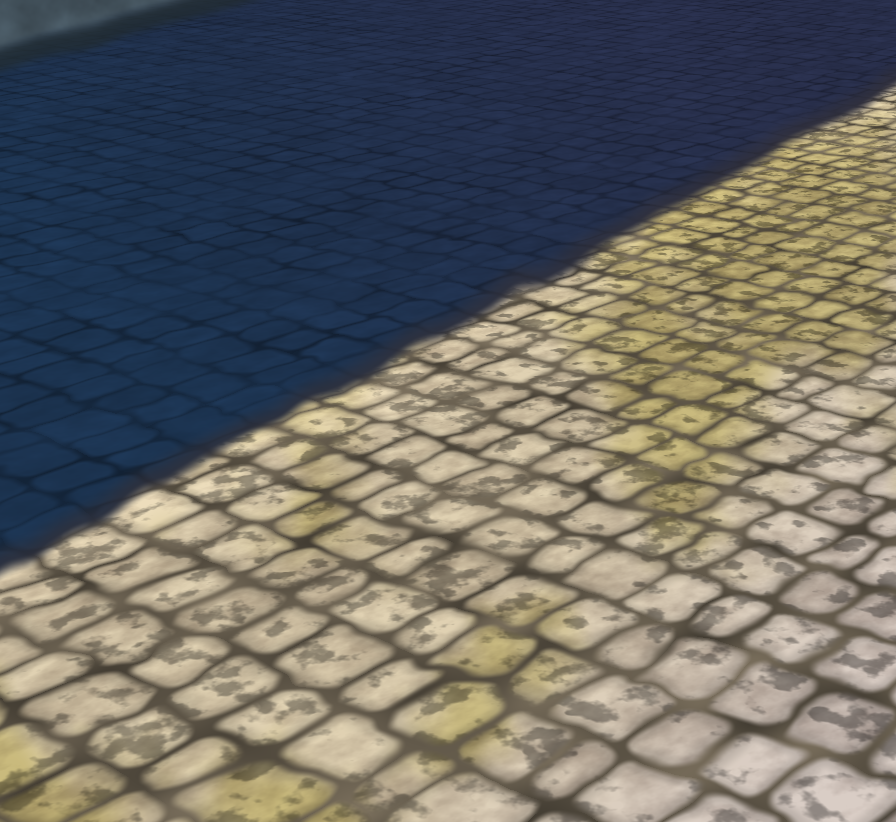
Write a WebGL 2 fragment shader that draws this texture.

```glsl
#version 300 es
precision highp float;
// Sunlit cobblestones crossed by a diagonal blue shadow, seen in perspective.
// The screen is projected onto a ground plane, cut into skewed rows of rounded
// stones, weathered with noise, then lit or shaded along a slanting soft edge.
uniform vec2 u_resolution;
out vec4 fragColor;

const float HORIZON = 1.29;
const vec3 PALE = vec3(0.86, 0.82, 0.75);
const vec3 WORN = vec3(0.68, 0.63, 0.57);
const vec3 JOINT = vec3(0.33, 0.30, 0.25);
const vec3 NAVY = vec3(0.105, 0.195, 0.305);
const vec3 VIOLET = vec3(0.155, 0.180, 0.290);
const vec3 KERB = vec3(0.27, 0.33, 0.37);

float hash(vec2 p) {
  vec3 q = fract(vec3(p.xyx) * 0.1031);
  q += dot(q, q.yzx + 33.33);
  return fract((q.x + q.y) * q.z);
}

float noise(vec2 p) {
  vec2 i = floor(p), f = fract(p);
  f = f * f * (3.0 - 2.0 * f);
  return mix(mix(hash(i), hash(i + vec2(1, 0)), f.x),
             mix(hash(i + vec2(0, 1)), hash(i + vec2(1, 1)), f.x), f.y);
}

float fbm(vec2 p) {
  float sum = 0.0, amp = 0.533;
  for (int i = 0; i < 4; i++) {
    sum += amp * noise(p);
    p = mat2(1.6, 1.2, -1.2, 1.6) * p + 7.3;
    amp *= 0.5;
  }
  return sum;
}

// Ground plane in stone units: x runs along a row, y counts the rows.
vec2 groundToStones(vec2 p) {
  float depth = HORIZON - p.y;
  vec2 ground = vec2((p.x - 0.5) / depth, 1.0 / depth);
  return inverse(mat2(0.063, -0.0256, 0.083, 0.043)) * ground;
}

// Irregular end of stone k within its row.
float stoneEnd(float k, float row) {
  return k + 0.42 * (hash(vec2(k + 40.0, row + 90.0)) - 0.5);
}

// Returns the signed distance to the stone edge and the stone's identity.
vec3 cobble(vec2 s) {
  s += 0.22 * (vec2(noise(s * 0.9), noise(s * 0.9 + 31.0)) - 0.5);
  s += 0.13 * (vec2(noise(s * 3.1 + 5.0), noise(s * 3.1 + 17.0)) - 0.5);
  float row = floor(s.y);
  s.x += 0.7 * hash(vec2(row + 60.0, 3.0));
  float k = floor(s.x);
  if (s.x < stoneEnd(k, row)) k -= 1.0;
  else if (s.x > stoneEnd(k + 1.0, row)) k += 1.0;
  float a = stoneEnd(k, row), b = stoneEnd(k + 1.0, row);
  vec2 id = vec2(k, row);
  vec2 halfSize = vec2(0.5 * (b - a), 0.5) - 0.035 - 0.04 * hash(id + 70.0);
  vec2 q = abs(vec2(s.x - 0.5 * (a + b), s.y - row - 0.5)) - halfSize + 0.2;
  float d = length(max(q, 0.0)) + min(max(q.x, q.y), 0.0) - 0.2;
  return vec3(d, id);
}

vec3 sunlitStone(vec2 p, vec2 s, vec3 stone, float blur) {
  float tone = hash(stone.yz + 110.0);
  float grain = fbm(s * 4.2 + stone.yz * 3.7);
  float pits = smoothstep(0.53, 0.72, fbm(s * vec2(3.0, 4.0) + 50.0));
  vec3 face = mix(WORN, PALE, clamp(0.25 + 0.55 * tone + 1.3 * (grain - 0.42), 0.0, 1.0));
  face *= 1.0 - 0.34 * pits;
  face *= 1.0 - 0.14 * smoothstep(-0.22, -0.02, stone.x);
  // Warm, mossy patches give way to cooler stone at the lower right.
  float moss = smoothstep(0.46, 0.72, fbm(p * 5.0 + 12.0));
  float cool = smoothstep(0.3, 1.0, p.x - 0.8 * p.y);
  face *= mix(vec3(1.02, 1.0, 0.93), vec3(0.99, 0.98, 1.03), cool);
  face *= mix(vec3(1.0), vec3(0.90, 0.89, 0.70), moss);
  vec3 gap = JOINT * (0.75 + 0.7 * noise(s * 1.3 + 9.0));
  return mix(face, gap, smoothstep(-0.05 - blur, 0.055 + blur, stone.x));
}

vec3 shadedStone(vec2 p, vec2 s, vec3 stone, float blur) {
  vec3 c = mix(NAVY, VIOLET, smoothstep(0.35, 1.1, 0.55 * p.x + 0.7 * p.y - 0.1));
  c *= 0.86 + 0.2 * fbm(s * 2.5) + 0.12 * fbm(p * 4.0);
  c *= 0.96 + 0.08 * hash(stone.yz + 130.0);
  float joint = smoothstep(-0.05 - blur, 0.06 + blur, stone.x);
  c *= 1.0 - joint * (0.08 + 0.28 * noise(s * 0.7 + 3.0));
  // Far pavement beyond a dark kerb line at the upper left.
  float kerb = p.y - 0.928 - 0.27 * p.x + 0.008 * (noise(p * 18.0) - 0.5);
  float band = 1.0 - smoothstep(0.004, 0.022, abs(kerb));
  c = mix(c, KERB * (0.8 + 0.4 * fbm(p * 30.0)), smoothstep(-0.006, 0.025, kerb));
  return mix(c, vec3(0.13, 0.17, 0.19), 0.75 * band);
}

void main() {
  vec2 p = gl_FragCoord.xy / u_resolution.y;
  vec2 s = groundToStones(p);
  float blur = 0.5 * max(fwidth(s.x), fwidth(s.y));
  vec3 stone = cobble(s);

  // Distance above the slanting shadow edge, nudged by the stone relief.
  float edge = (p.y - 0.304 - 0.537 * p.x) * 0.88;
  edge += 0.012 * (noise(p * 24.0) - 0.5) + 0.008 * (noise(p * 7.0) - 0.5);
  float shade = smoothstep(-0.008, 0.010, edge);

  vec3 lit = sunlitStone(p, s, stone, blur);
  lit *= 1.0 + 0.06 * smoothstep(-0.09, -0.01, edge);
  vec3 dark = shadedStone(p, s, stone, blur);
  float fringe = smoothstep(0.035, 0.005, edge);
  dark = mix(dark, vec3(0.20, 0.19, 0.22), 0.7 * fringe);
  fragColor = vec4(clamp(mix(lit, dark, shade), 0.0, 1.0), 1.0);
}
```
